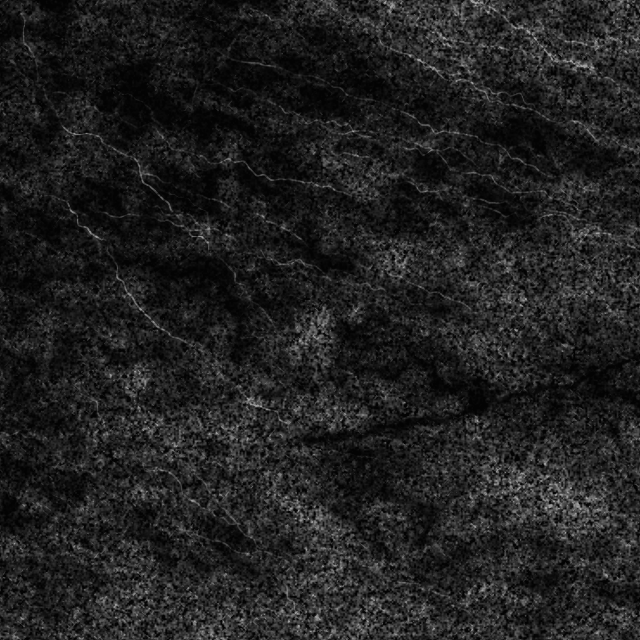
Give the GLSL for this texture, as a three.js fragment shader.

```glsl
// Black marble: cloudy charcoal stone with pale fragments, a dark crack,
// fine crystalline grain and thin light veins falling to the right.
// Layered value noise sets the tone; veins are wobbling lines drawn in loops.
varying vec2 vUv;

float hash(vec2 p) {
  vec3 q = fract(vec3(p.xyx) * 0.1031);
  q += dot(q, q.yzx + 33.33);
  return fract((q.x + q.y) * q.z);
}

float noise(vec2 p) {
  vec2 i = floor(p), f = fract(p);
  f = f * f * (3.0 - 2.0 * f);
  return mix(mix(hash(i), hash(i + vec2(1.0, 0.0)), f.x),
             mix(hash(i + vec2(0.0, 1.0)), hash(i + vec2(1.0, 1.0)), f.x), f.y);
}

vec2 turn(vec2 p, float a) {
  float c = cos(a), s = sin(a);
  return vec2(c * p.x + s * p.y, c * p.y - s * p.x);
}

float fbm(vec2 p) {
  float sum = 0.0, amp = 0.5;
  for (int i = 0; i < 5; i++) {
    sum += amp * noise(p);
    p = turn(p, 0.6) * 2.03 + 17.3;
    amp *= 0.53;
  }
  return sum;
}

// Soft-edged ellipse with its long axis along the angle
float fragment(vec2 p, vec2 centre, vec2 radii, float angle, float soft) {
  float d = length(turn(p - centre, angle) / radii);
  return 1.0 - smoothstep(1.0 - soft, 1.0 + soft, d);
}

// One irregular fragment in some cells of a grid
float scattered(vec2 p, float count) {
  vec2 g = turn(p, -0.4) * count, id = floor(g);
  vec2 centre = 0.37 + 0.26 * vec2(hash(id + 3.1), hash(id + 8.7));
  vec2 radii = vec2(0.12 + 0.2 * hash(id + 5.3), 0.1 + 0.14 * hash(id + 9.9));
  float shown = step(0.5, hash(id + 21.0)) * (0.3 + 0.7 * hash(id + 31.0));
  return shown * fragment(fract(g), centre, radii, 6.28 * hash(id + 1.7), 0.2);
}

// Thin jagged line of varying brightness with a faint halo
float vein(vec2 p, vec2 start, float angle, float len, float seed) {
  vec2 q = turn(p - start, angle);
  q.y += 0.07 * (noise(vec2(q.x * 5.0, seed)) - 0.5)
       + 0.024 * (noise(vec2(q.x * 21.0, seed + 4.0)) - 0.5)
       + 0.011 * (noise(vec2(q.x * 80.0, seed + 9.0)) - 0.5);
  float ends = smoothstep(0.0, 0.06, q.x) * (1.0 - smoothstep(len - 0.2, len, q.x));
  float broken = smoothstep(0.2, 0.75, noise(vec2(q.x * 24.0, seed + 13.0)));
  float d = abs(q.y);
  float core = 1.0 - smoothstep(0.0004, 0.0024, d);
  return ends * (core * (0.2 + 0.8 * broken) + 0.12 * exp(-d * 150.0));
}

void main() {
  vec2 p = vUv;
  vec2 warp = vec2(fbm(p * 9.0), fbm(p * 9.0 + 40.0)) - 0.5;
  vec2 fray = vec2(fbm(p * 38.0 + 5.0), fbm(p * 38.0 + 70.0)) - 0.5;
  vec2 w = p + 0.045 * warp;
  vec2 e = p + 0.018 * warp + 0.02 * fray;

  // Broad light and dark regions
  float lower = 1.0 - smoothstep(0.2, 0.76, w.y + 0.4 * (0.5 - w.x));
  float corner = fragment(w, vec2(0.86, 1.0), vec2(0.36, 0.13), -0.15, 0.7);
  float cloud = fbm(turn(w, -0.35) * vec2(4.0, 8.0) + 6.0);
  float mottle = fbm(turn(w, -0.3) * vec2(26.0, 40.0));
  float tone = 0.026 + 0.065 * lower + 0.13 * corner;
  tone += 0.25 * (cloud - 0.38) * (0.55 + 0.45 * lower) + 0.22 * (mottle - 0.41);

  // Pale fragments, large ones first
  float body = 0.8 * fragment(e, vec2(0.40, 0.345), vec2(0.2, 0.034), 0.08, 0.2);
  body += fragment(e, vec2(0.49, 0.46), vec2(0.062, 0.033), 1.45, 0.12);
  body += 1.3 * fragment(e, vec2(0.215, 0.41), vec2(0.032, 0.019), 0.9, 0.15);
  body += fragment(e, vec2(0.50, 0.19), vec2(0.075, 0.02), -0.5, 0.25);
  body += 0.6 * fragment(e, vec2(0.57, 0.56), vec2(0.09, 0.03), 0.65, 0.5);
  body += 0.8 * fragment(e, vec2(0.55, 0.72), vec2(0.08, 0.015), -0.75, 0.5);
  body += 0.8 * fragment(e, vec2(0.36, 0.70), vec2(0.06, 0.014), 1.5, 0.5);
  body += 0.8 * fragment(e, vec2(0.80, 0.075), vec2(0.06, 0.014), -0.25, 0.3);
  body += 0.6 * fragment(e, vec2(0.87, 0.57), vec2(0.17, 0.08), -0.2, 0.6);
  body += 0.6 * fragment(e, vec2(0.86, 0.24), vec2(0.2, 0.05), -0.35, 0.6);
  float bits = 0.8 * scattered(e, 11.0) + 0.8 * scattered(e + 3.0, 24.0)
             + 0.8 * scattered(p + 0.3 * (e - p) + 7.0, 52.0);
  tone += 0.09 * body + 0.085 * bits * (0.4 + 0.6 * lower);

  // Dark crack rising to the right, broken along its length
  float t = p.x - 0.5;
  float crack = abs(e.y - 0.315 - 0.1 * t - 0.32 * t * t);
  float width = 0.003 + 0.014 * noise(p * 34.0);
  float gap = (1.0 - smoothstep(0.2 * width, width, crack)) * smoothstep(0.3, 0.65, p.x);
  tone = max(tone, 0.02) * (1.0 - 0.75 * gap);

  // Crystalline grain, bright specks and short pale filaments
  float grain = 0.5 * noise(p * 370.0) + 0.5 * noise(turn(p, 0.5) * 215.0 + 50.0);
  float shade = tone * max(0.08, 3.1 * grain - 0.56);
  float speck = smoothstep(0.74, 0.95, noise(turn(p, 0.9) * 250.0 + 90.0));
  shade += speck * (0.05 + 0.75 * tone) * smoothstep(0.3, 0.55, mottle);
  float ridge = abs(noise(turn(e, -0.4) * vec2(13.0, 26.0) + 30.0) - 0.5);
  float filament = 1.0 - smoothstep(0.0, 0.05, ridge);
  shade += 0.13 * filament * grain * smoothstep(0.42, 0.62, noise(p * 19.0 + 8.0));

  // Veins: shallow set above, steep pair at left, faint set below
  float veins = 0.0;
  for (int i = 0; i < 14; i++) {
    float k = float(i), r = hash(vec2(k, 2.0)), s = hash(vec2(k, 7.0));
    vec2 start = vec2(-0.05 + 0.6 * r, 1.1 - 0.034 * k);
    veins += (0.3 + 0.4 * s) * vein(p, start, -0.22 - 0.2 * s, 0.45 + 0.5 * s, k * 3.7);
  }
  for (int i = 0; i < 2; i++) {
    float k = float(i);
    veins += 0.8 * vein(p, vec2(-0.02, 1.0 - 0.23 * k), -0.87 + 0.12 * k, 0.78, 60.0 + 5.0 * k);
  }
  for (int i = 0; i < 11; i++) {
    float k = float(i), r = hash(vec2(k, 11.0)), s = hash(vec2(k, 15.0));
    vec2 start = vec2(0.85 * r - 0.08, 0.04 + 0.04 * k);
    veins += 0.45 * vein(p, start, -0.15 - 0.6 * s, 0.25 + 0.3 * r, 80.0 + k * 2.9);
  }
  shade += 0.36 * veins * (0.2 + 1.4 * grain);

  gl_FragColor = vec4(vec3(clamp(shade, 0.012, 0.62)), 1.0);
}
```
